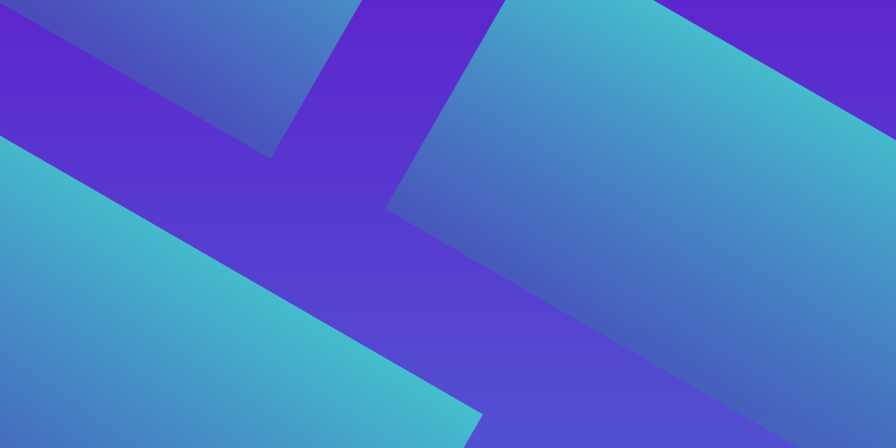
This background is drawn by a Shadertoy shader. Its source:

```glsl
const vec3 SKY_TOP = vec3(0.362, 0.150, 0.808);
const vec3 SKY_BOTTOM = vec3(0.322, 0.315, 0.822);
const vec3 PANEL_TEAL = vec3(0.268, 0.750, 0.805);
const vec3 PANEL_SHADE = vec3(0.200, 0.490, 0.630);
const float SHADE_OPACITY = 0.42;
const float PANEL_ANGLE = radians(30.0);
const float PANEL_HEIGHT = 0.703;
const float PANEL_LENGTH = 3.0;
const float GRADIENT_TILT = 0.05;

// Signed distance to a box given its lower corner and size
float boxDistance(vec2 p, vec2 corner, vec2 size) {
    vec2 d = abs(p - corner - 0.5 * size) - 0.5 * size;
    return length(max(d, 0.0)) + min(max(d.x, d.y), 0.0);
}

// Translucent shade at the lower edge, rising to solid teal
vec3 panelColor(vec3 sky, vec2 local) {
    float rise = local.y / PANEL_HEIGHT - GRADIENT_TILT * abs(local.x);
    vec3 shade = mix(sky, PANEL_SHADE, SHADE_OPACITY);
    return mix(shade, PANEL_TEAL, clamp(rise, 0.0, 1.0));
}

void mainImage(out vec4 fragColor, in vec2 fragCoord) {
    vec2 p = fragCoord / iResolution.y;
    float pixel = 1.0 / iResolution.y;

    // Vertical backdrop
    vec3 sky = mix(SKY_BOTTOM, SKY_TOP, p.y);
    vec3 color = sky;

    // Panel axes: x runs down to the right, y is across the panel
    float c = cos(PANEL_ANGLE), s = sin(PANEL_ANGLE);
    vec2 q = vec2(c * p.x - s * p.y, s * p.x + c * p.y);

    // Lower corner of each panel's visible end, and its direction along x
    vec3 panels[3] = vec3[3](
        vec3(0.200, 0.861, -1.0),
        vec3(0.477, 0.892, 1.0),
        vec3(0.896, -0.099, -1.0));

    for (int i = 0; i < 3; i++) {
        vec2 local = q - panels[i].xy;
        local.x *= panels[i].z;
        float d = boxDistance(local, vec2(0.0), vec2(PANEL_LENGTH, PANEL_HEIGHT));
        float cover = 1.0 - smoothstep(-0.7 * pixel, 0.7 * pixel, d);
        color = mix(color, panelColor(sky, local), cover);
    }

    fragColor = vec4(color, 1.0);
}
```
